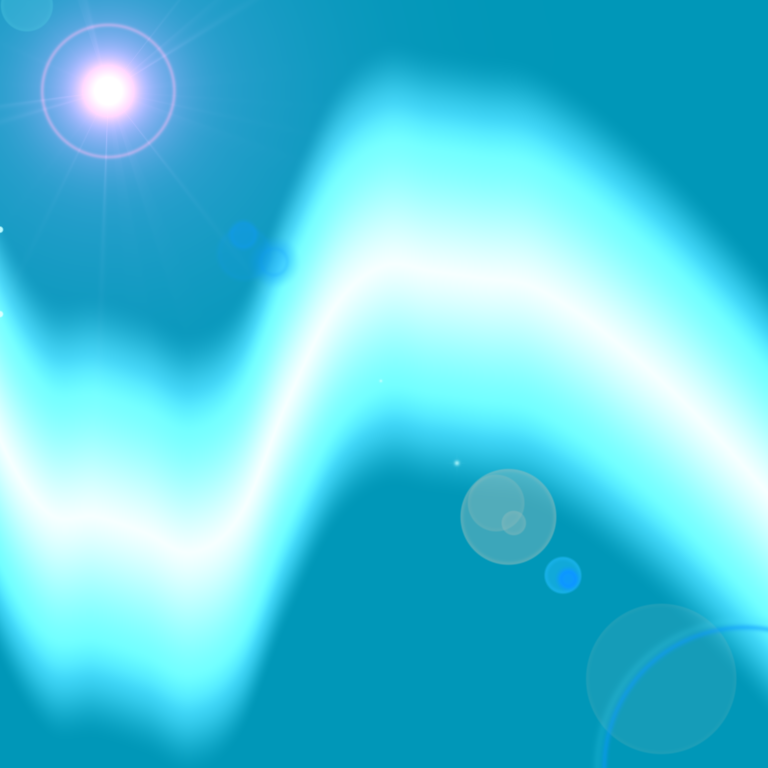
Reproduce this background procedurally as a Shadertoy shader.

```glsl
const vec3 TEAL = vec3(0.0, 0.592, 0.72);
const vec3 AZURE = vec3(0.28, 0.87, 1.0);
const vec3 CYAN = vec3(0.42, 1.0, 1.0);
const vec3 SKY = vec3(0.05, 0.6, 1.0);
const vec3 MIST = vec3(0.62, 0.75, 0.74);
const vec2 SUN = vec2(0.141, 0.8815);

// Heights of the ribbon's centre, evenly spaced with one extra knot per side
const float KNOTS[19] = float[19](
    0.60, 0.427, 0.332, 0.327, 0.307, 0.281, 0.329, 0.479, 0.603, 0.654,
    0.647, 0.638, 0.629, 0.594, 0.546, 0.491, 0.427, 0.357, 0.28);

float hash(float n) {
    return fract(sin(n * 91.73) * 4375.85);
}

// Noise around a full turn, without a seam
float angularNoise(float turn, float cells) {
    float x = fract(turn) * cells;
    float cell = floor(x);
    float blend = smoothstep(0.0, 1.0, x - cell);
    return mix(hash(cell), hash(mod(cell + 1.0, cells)), blend);
}

float gaussian(float d, float width) {
    return exp(-d * d / (width * width));
}

float disc(vec2 p, vec2 centre, float radius, float soft) {
    return 1.0 - smoothstep(radius - soft, radius + soft, length(p - centre));
}

float ring(vec2 p, vec2 centre, float radius, float width) {
    return gaussian(length(p - centre) - radius, width);
}

vec3 screenBlend(vec3 base, vec3 light) {
    return 1.0 - (1.0 - base) * (1.0 - clamp(light, 0.0, 1.0));
}

// Catmull-Rom curve through the knots
float ribbonHeight(float x) {
    float s = clamp(x, 0.0, 0.9999) * 16.0;
    int i = int(s);
    float t = fract(s);
    float a = KNOTS[i], b = KNOTS[i + 1], c = KNOTS[i + 2], d = KNOTS[i + 3];
    return b + 0.5 * t * (c - a + t * (2.0 * a - 5.0 * b + 4.0 * c - d
        + t * (3.0 * (b - c) + d - a)));
}

vec3 ribbonColor(float offset) {
    float d = abs(offset);
    vec3 col = mix(vec3(1.0), CYAN, smoothstep(-0.05, 0.19, d) * 1.06 - 0.06);
    col = mix(col, AZURE, smoothstep(0.155, 0.215, d));
    return mix(col, TEAL, smoothstep(0.185, 0.292, d));
}

vec3 sunLight(vec2 p, vec2 centre) {
    vec2 q = p - centre;
    float d = length(q);
    float turn = atan(q.y, q.x) / 6.2831853;
    float streaks = pow(angularNoise(turn, 90.0), 9.0)
        * (0.4 + 0.6 * angularNoise(turn, 13.0));
    vec3 light = vec3(0.19, 0.09, 0.36) * gaussian(d, 0.27);
    light += vec3(0.58, 0.25, 0.8) * gaussian(d, 0.084);
    light += vec3(0.9) * gaussian(d, 0.033);
    light += vec3(0.18, 0.16, 0.25) * streaks * exp(-d / 0.13) * smoothstep(0.02, 0.08, d);
    light += vec3(0.26, 0.08, 0.12) * ring(p, centre, 0.086, 0.0028);
    return light;
}

// Translucent disc with a slightly brighter rim
vec3 ghost(vec3 col, vec2 p, vec2 centre, float radius, vec3 tint, float alpha, float soft) {
    float fill = disc(p, centre, radius, soft);
    float rim = ring(p, centre, radius - soft, 0.003);
    return mix(col, tint, alpha * fill * (1.0 + 0.35 * rim));
}

float sparkle(vec2 p, vec2 centre, float size) {
    vec2 q = abs(p - centre);
    float cross = exp(-(q.x + q.y + 6.0 * min(q.x, q.y)) / size);
    return max(gaussian(length(q), size), cross);
}

void mainImage(out vec4 fragColor, in vec2 fragCoord) {
    vec2 p = fragCoord / iResolution.xy;
    float edge = 1.2 / iResolution.y;

    // Flowing ribbon and sun
    vec3 col = ribbonColor(p.y - ribbonHeight(p.x));
    col = screenBlend(col, sunLight(p, SUN));

    // Upper reflections
    col = ghost(col, p, vec2(0.035, 0.993), 0.034, vec3(0.3, 0.78, 0.88), 0.32, edge);
    col = ghost(col, p, vec2(0.317, 0.694), 0.019, SKY, 0.28, 0.004);
    col = ghost(col, p, vec2(0.318, 0.67), 0.036, SKY, 0.12, 0.004);
    col = ghost(col, p, vec2(0.357, 0.659), 0.027, SKY, 0.3, 0.010);

    // Lower reflections
    col = ghost(col, p, vec2(0.662, 0.327), 0.0625, MIST, 0.38, edge);
    col = ghost(col, p, vec2(0.646, 0.345), 0.037, MIST, 0.22, edge);
    col = ghost(col, p, vec2(0.669, 0.319), 0.016, MIST, 0.28, edge);
    col = ghost(col, p, vec2(0.733, 0.251), 0.024, vec3(0.1, 0.7, 0.92), 0.65, 0.002);
    col = ghost(col, p, vec2(0.740, 0.246), 0.014, SKY, 0.85, 0.005);
    col = ghost(col, p, vec2(0.861, 0.116), 0.098, MIST, 0.13, edge);

    // Corner arc
    vec2 arcCentre = vec2(0.970, 0.0);
    col = mix(col, SKY, 0.48 * ring(p, arcCentre, 0.183, 0.004));
    col = mix(col, AZURE, 0.16 * ring(p, arcCentre, 0.192, 0.006));

    // Small glints
    float glints = 0.75 * sparkle(p, vec2(0.595, 0.397), 0.0035);
    glints += 0.6 * sparkle(p, vec2(0.496, 0.504), 0.002);
    glints += disc(p, vec2(0.0, 0.701), 0.004, edge) + disc(p, vec2(0.0, 0.591), 0.004, edge);
    col = screenBlend(col, vec3(0.7, 0.95, 1.0) * glints);

    fragColor = vec4(col, 1.0);
}
```
